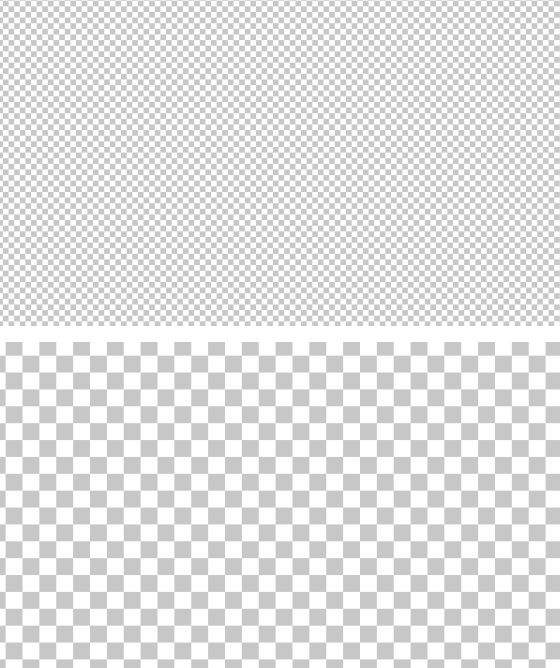
Top: the whole. Bottom: its middle third, enlarged.
Write a Shadertoy shader that draws this pattern.

```glsl
const float CELLS_ACROSS = 99.56;
const vec2 GRID_OFFSET = vec2(0.52, 0.13);
const vec3 LIGHT = vec3(0.995);
const vec3 GREY = vec3(0.78);

// Square wave of period 2: +1 on even cells, -1 on odd, edges smoothed over one pixel
vec2 smoothSquareWave(vec2 cell, float pixelSize) {
    vec2 edgeDistance = abs(mod(cell - 0.5, 2.0) - 1.0) - 0.5;
    return clamp(2.0 * edgeDistance / pixelSize, -1.0, 1.0);
}

// Coverage of the even squares of a unit checkerboard
float checker(vec2 cell, float pixelSize) {
    vec2 wave = smoothSquareWave(cell, pixelSize);
    return 0.5 + 0.5 * wave.x * wave.y;
}

void mainImage(out vec4 fragColor, in vec2 fragCoord) {
    // Cell coordinates, counted from the upper left corner
    float pixelSize = CELLS_ACROSS / iResolution.x;
    vec2 fromTopLeft = vec2(fragCoord.x, iResolution.y - fragCoord.y);
    vec2 cell = fromTopLeft * pixelSize - GRID_OFFSET;

    fragColor = vec4(mix(LIGHT, GREY, checker(cell, pixelSize)), 1.0);
}
```
